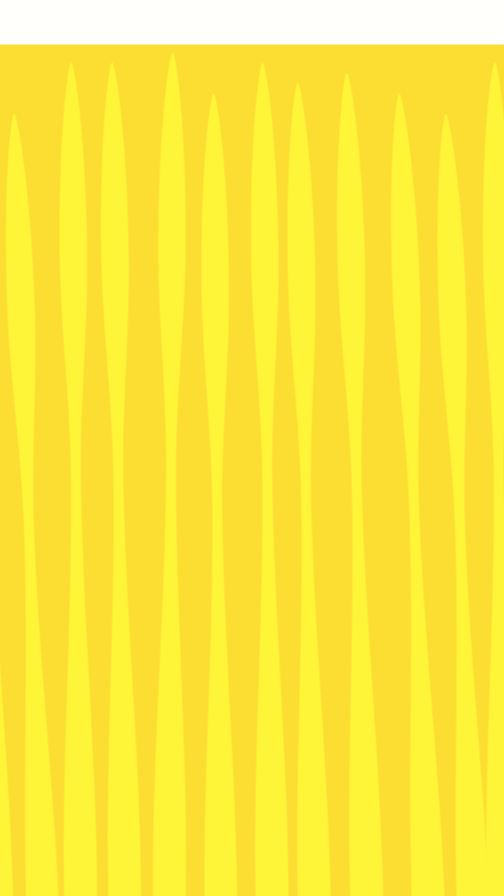
Give the GLSL for this pattern, as a Shadertoy shader.

```glsl
// Tall grass-like blades in lemon on a golden field, below a plain white band.
// Each blade is a leaning axis with a swelling, waisted half-width profile;
// the row is evenly pitched, then varied in offset, tip height and lean.

const int BLADES = 12;

// Sideways shift of each tip, in pitches
const float SHIFT[BLADES] = float[BLADES](
    0.20, 0.0, 0.19, 0.04, 0.30, 0.15, 0.17, -0.10, -0.08, 0.01, -0.02, 0.0);
// Tip drop below the tallest blade, in equal steps
const float DROP[BLADES] = float[BLADES](
    3.0, 6.0, 1.0, 1.0, 0.0, 4.0, 1.0, 3.0, 2.0, 4.0, 6.0, 1.0);
// Drift to the right, in canvas widths per canvas height
const float LEAN[BLADES] = float[BLADES](
    0.046, 0.064, 0.020, 0.027, -0.007, 0.016, 0.020, 0.036, 0.043, 0.064, 0.061, 0.017);

// Half width of a blade at a given depth below its tip
float bladeHalfWidth(float depth) {
    float head = 0.0271 * sin(1.5708 * pow(clamp(depth / 0.215, 0.0, 1.0), 0.7));
    float waisted = mix(head, 0.0097, smoothstep(0.215, 0.462, depth));
    return mix(waisted, 0.0326, smoothstep(0.462, 0.911, depth));
}

// Coverage of one blade; p runs from the upper left corner
float blade(vec2 p, int i, float soft) {
    float pitch = 0.0954;
    vec2 tip = vec2(0.0278 + (float(i) - 1.0 + SHIFT[i]) * pitch,
                    0.0573 + DROP[i] * 0.01145);
    float depth = max(p.y - tip.y, 0.0);
    float axis = tip.x + LEAN[i] * depth;
    float inside = bladeHalfWidth(depth) - abs(p.x - axis);
    return smoothstep(-soft, soft, inside) * smoothstep(0.0, 0.003, depth);
}

void mainImage(out vec4 fragColor, in vec2 fragCoord) {
    vec2 p = fragCoord / iResolution.xy;
    p.y = 1.0 - p.y;
    vec2 soft = max(vec2(0.0025, 0.001), 0.75 / iResolution.xy);

    // Row of blades
    float cover = 0.0;
    for (int i = 0; i < BLADES; i++) {
        cover = max(cover, blade(p, i, soft.x));
    }

    vec3 gold = vec3(0.99, 0.87, 0.20);
    vec3 lemon = vec3(1.0, 0.96, 0.22);
    vec3 white = vec3(1.0, 1.0, 0.99);
    vec3 color = mix(gold, lemon, cover);

    // Plain band along the top
    color = mix(white, color, smoothstep(-soft.y, soft.y, p.y - 0.0497));
    fragColor = vec4(color, 1.0);
}
```
